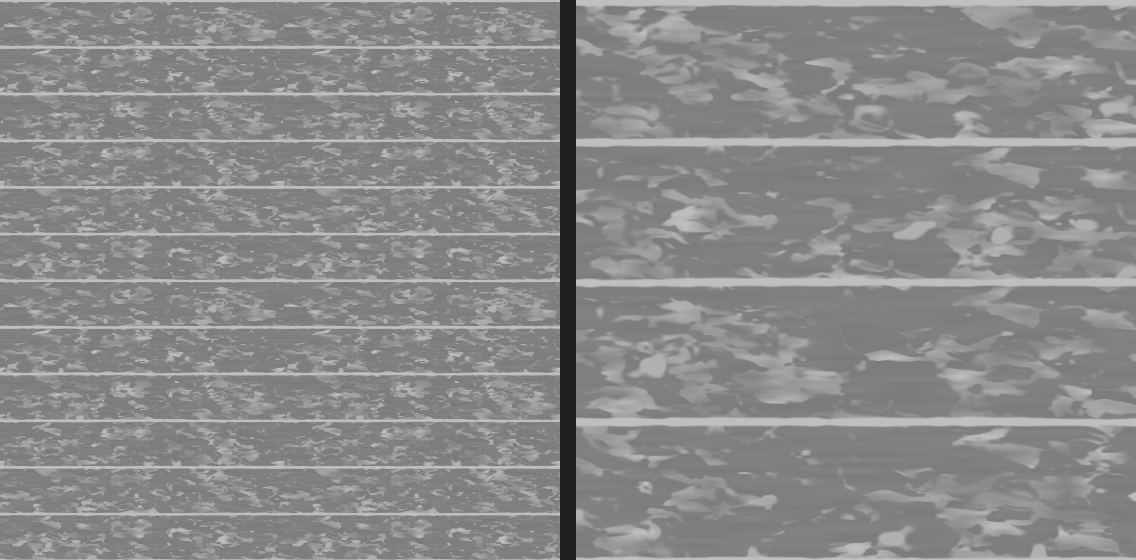
Left: the whole. Right: its middle third, enlarged.
Write a Shadertoy shader that draws this texture map.

```glsl
// Twelve weathered grey boards with pale, slightly ragged gaps between them.
// Two tiles of six boards repeat across and down; small paint flakes come from two
// shared layers of wrapping value noise, which every board blends in its own way.

const float BOARDS = 12.0;          // boards down the canvas
const float TILES = 2.0;            // pattern repeats across and down
const float TILE_BOARDS = BOARDS / TILES;

const vec3 BOARD_GREY = vec3(0.498);
const vec3 FLAKE_GREY = vec3(0.74);
const vec3 GAP_GREY = vec3(0.75);

float hash(vec3 p) {
    p = fract(p * 0.1031);
    p += dot(p, p.zyx + 31.32);
    return fract((p.x + p.y) * p.z);
}

// Value noise whose x axis wraps after a whole number of cells.
float noise(vec2 p, float period, float seed) {
    vec2 cell = floor(p);
    vec2 f = fract(p);
    f = f * f * (3.0 - 2.0 * f);
    float x0 = mod(cell.x, period);
    float x1 = mod(cell.x + 1.0, period);
    float low = mix(hash(vec3(x0, cell.y, seed)), hash(vec3(x1, cell.y, seed)), f.x);
    float high = mix(hash(vec3(x0, cell.y + 1.0, seed)), hash(vec3(x1, cell.y + 1.0, seed)), f.x);
    return mix(low, high, f.y);
}

// Noise with a given number of cells per tile width and per board height.
float boardNoise(vec2 p, vec2 cells, float seed) {
    return noise(p * cells, cells.x, seed);
}

// Three octaves, bent and slanted so the cells do not show.
float flakeField(vec2 p, float seed) {
    vec2 bend = vec2(boardNoise(p, vec2(34.0, 9.0), seed + 3.1),
                     boardNoise(p, vec2(30.0, 7.0), seed + 5.7)) - 0.5;
    p += bend * vec2(0.025, 0.08) + vec2(0.04 * p.y, 0.0);
    vec2 cells = vec2(22.0, 9.0);
    float weight = 0.44;
    float sum = 0.0;
    for (int i = 0; i < 3; i++) {
        sum += weight * boardNoise(p, cells, seed + float(i) * 11.3);
        cells *= 2.0;
        weight -= 0.1 - 0.0067 * float(i);
    }
    return sum;
}

// Small ragged chips, mostly along the lower edge of a board.
float chips(vec2 p, float ragged, float seed) {
    float cover = 0.0;
    for (int i = 0; i < 5; i++) {
        float id = float(i) + 0.5;
        float across = hash(vec3(id, seed, 2.7));
        float up = hash(vec3(id, seed, 6.1));
        float radius = mix(0.01, 0.06, hash(vec3(id, seed, 9.4)));
        vec2 d = vec2((fract(p.x - across + 0.5) - 0.5) * TILE_BOARDS, p.y - 0.05 - 0.8 * up * up * up);
        float dist = length(d * vec2(0.7, 1.0)) + (ragged - 0.5) * 0.18;
        cover = max(cover, 1.0 - smoothstep(radius - 0.03, radius + 0.03, dist));
    }
    return cover;
}

// Pale gap at each board edge, wavering in height and thickness.
float gapLine(float x, float y, float pixel) {
    float id = floor(y + 0.5);
    float seed = mod(id, TILE_BOARDS) + 40.0;
    float drift = boardNoise(vec2(x, 0.5), vec2(7.0, 1.0), seed) - 0.5;
    float rough = boardNoise(vec2(x, 0.5), vec2(60.0, 1.0), seed + 8.3) - 0.5;
    float smear = smoothstep(0.85, 1.0, boardNoise(vec2(x, 0.5), vec2(9.0, 1.0), seed + 17.9));
    float d = y - id - 0.016 * drift;
    float halfWidth = 0.028 + 0.014 * rough + 0.008 * drift;
    halfWidth += d < 0.0 ? smear * (0.02 + 0.04 * rough) : 0.0;
    float soft = max(pixel * 0.6, 0.01);
    return 1.0 - smoothstep(halfWidth - soft, halfWidth + soft, abs(d));
}

void mainImage(out vec4 fragColor, in vec2 fragCoord) {
    vec2 uv = fragCoord / iResolution.xy;
    float x = uv.x * TILES;
    float y = uv.y * BOARDS + 0.016;
    float row = mod(floor(y), BOARDS);
    float seed = mod(row, TILE_BOARDS) * 1.7 + 0.3;
    vec2 p = vec2(x, fract(y));

    // Fine grain along the board
    float grain = boardNoise(p, vec2(16.0, 26.0), seed + 60.0);
    vec3 color = BOARD_GREY + (grain - 0.5) * 0.035;

    // Flake layers shared by all boards, chosen patch by patch
    float choice = smoothstep(0.38, 0.62, boardNoise(p, vec2(6.0, 1.5), seed + 30.0));
    float field = mix(flakeField(p, 4.3), flakeField(p, 19.6), choice);

    // Wear: thinner near the top edge, uneven strength, broken by fine streaks
    float wear = noise(vec2(uv.x * 10.0, p.y * 2.0), 10.0, row + 80.0) - 0.5;
    float density = 0.05 * wear - 0.035 * smoothstep(0.75, 1.0, p.y);
    float flakes = smoothstep(0.5, 0.645, field + density);
    float strength = boardNoise(p, vec2(24.0, 9.0), seed + 50.0);
    float streak = boardNoise(p, vec2(40.0, 28.0), seed + 70.0);
    flakes *= mix(0.15, 1.1, strength) * mix(0.5, 1.1, streak);

    // Bright chips and the gaps on top
    float ragged = boardNoise(p, vec2(64.0, 12.0), seed + 90.0);
    float chip = chips(p, ragged, seed) * 0.8;
    color = mix(color, FLAKE_GREY, clamp(max(flakes, chip), 0.0, 1.0));
    color = mix(color, GAP_GREY, gapLine(x, y, BOARDS / iResolution.y));

    fragColor = vec4(color, 1.0);
}
```
